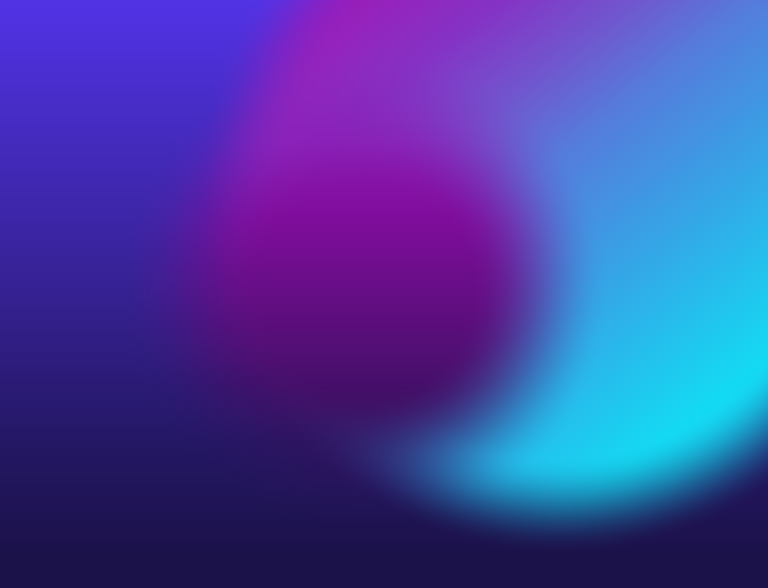
Write a WebGL 2 fragment shader that draws this background.

```glsl
#version 300 es
precision highp float;

uniform vec2 u_resolution;
out vec4 outColor;

// Coverage of a disc whose rim fades over +-blur
float softDisc(vec2 p, vec2 center, float radius, float blur) {
    return 1.0 - smoothstep(-blur, blur, length(p - center) - radius);
}

// Linear blend from a to b while t runs from start to end
vec3 blend(vec3 a, vec3 b, float start, float end, float t) {
    return mix(a, b, clamp((t - start) / (end - start), 0.0, 1.0));
}

// Vertical fall from bright indigo to night blue
vec3 backdrop(float y) {
    vec3 night = vec3(0.11, 0.07, 0.29);
    vec3 dusk = vec3(0.14, 0.09, 0.39);
    vec3 violet = vec3(0.21, 0.13, 0.57);
    vec3 indigo = vec3(0.32, 0.20, 0.90);
    vec3 color = blend(night, dusk, 0.06, 0.24, y);
    color = blend(color, violet, 0.24, 0.50, y);
    return blend(color, indigo, 0.50, 1.0, y);
}

// Diagonal sweep from magenta through blue to cyan
vec3 orbColor(vec2 p) {
    float t = dot(vec2(p.x, 1.0 - p.y), vec2(0.62, 0.78));
    vec3 magenta = vec3(0.62, 0.10, 0.72);
    vec3 purple = vec3(0.52, 0.20, 0.77);
    vec3 lavender = vec3(0.44, 0.34, 0.81);
    vec3 blue = vec3(0.33, 0.49, 0.86);
    vec3 sky = vec3(0.22, 0.63, 0.90);
    vec3 cyan = vec3(0.08, 0.85, 0.95);
    vec3 color = blend(magenta, purple, 0.34, 0.53, t);
    color = blend(color, lavender, 0.53, 0.67, t);
    color = blend(color, blue, 0.67, 0.80, t);
    color = blend(color, sky, 0.80, 0.99, t);
    return blend(color, cyan, 0.99, 1.28, t);
}

// Vertical fall from magenta to deep plum
vec3 coreColor(float y) {
    vec3 plum = vec3(0.20, 0.07, 0.37);
    vec3 wine = vec3(0.27, 0.06, 0.41);
    vec3 berry = vec3(0.50, 0.05, 0.61);
    vec3 orchid = vec3(0.55, 0.10, 0.70);
    vec3 color = blend(plum, wine, 0.25, 0.34, y);
    color = blend(color, berry, 0.34, 0.63, y);
    return blend(color, orchid, 0.63, 0.76, y);
}

void main() {
    // Canvas height is one unit
    vec2 p = gl_FragCoord.xy / u_resolution.y;

    vec3 color = backdrop(p.y);

    // Large glowing orb
    color = mix(color, orbColor(p), softDisc(p, vec2(0.952, 0.677), 0.536, 0.085));

    // Darker core in front of it
    color = mix(color, coreColor(p.y), softDisc(p, vec2(0.621, 0.507), 0.298, 0.12));

    outColor = vec4(color, 1.0);
}
```
